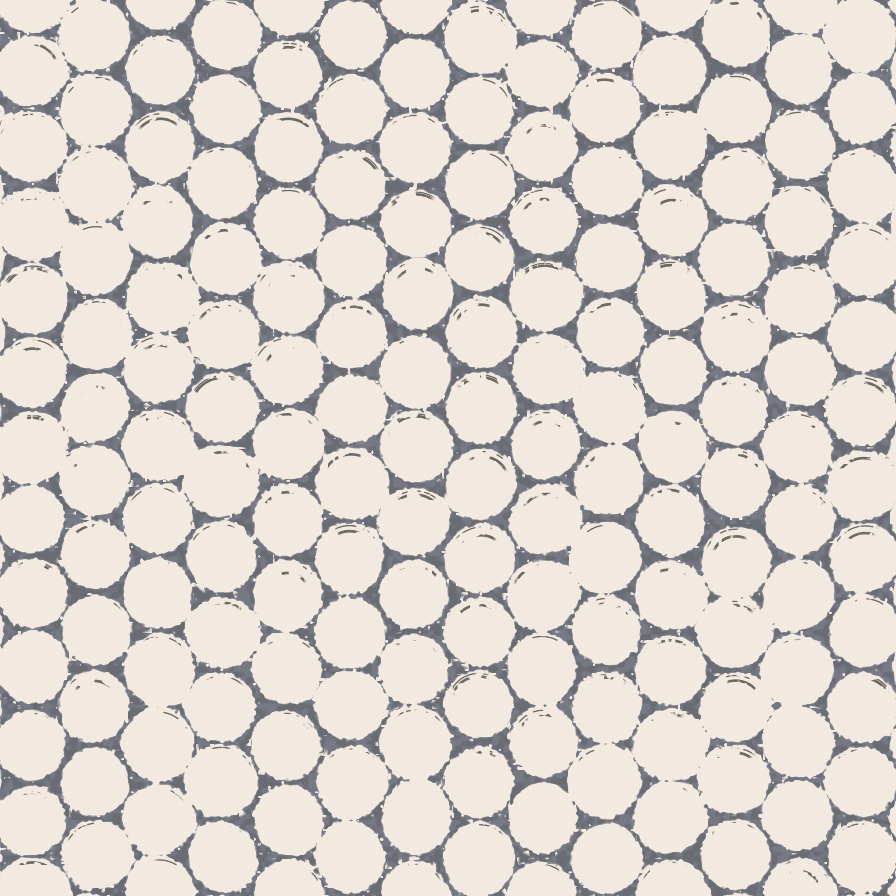
This pattern is drawn by a WebGL 1 fragment shader. Its source:

```glsl
precision highp float;
// Worn block print: cream discs in a staggered 14 by 12 honeycomb on slate ink.
// The distance to the nearest disc is roughened by wrapping noise, so the ink
// crumbles at the rims; broken dry arcs mark the upper part of some discs.

uniform vec2 u_resolution;

const vec2 GRID = vec2(14.0, 12.0);   // columns, rows
const float DISC_RADIUS = 0.468;      // in row heights
const vec3 CREAM = vec3(0.95, 0.914, 0.88);
const vec3 INK_DARK = vec3(0.415, 0.423, 0.455);
const vec3 INK_BLUE = vec3(0.465, 0.475, 0.52);
const vec3 INK_PALE = vec3(0.56, 0.57, 0.60);
const vec3 MARK_INK = vec3(0.43, 0.415, 0.40);

float hash(vec2 p) {
  return fract(sin(dot(p, vec2(127.1, 311.7))) * 43758.5453);
}

// Value noise with a whole number of cells across the canvas
float noise(vec2 uv, float cells, float seed) {
  vec2 p = uv * cells;
  vec2 i = floor(p);
  vec2 f = fract(p);
  f = f * f * (3.0 - 2.0 * f);
  vec2 a = mod(i, cells) + seed;
  vec2 b = mod(i + 1.0, cells) + seed;
  return mix(mix(hash(a), hash(vec2(b.x, a.y)), f.x),
             mix(hash(vec2(a.x, b.y)), hash(b), f.x), f.y);
}

float discRadius(vec2 id) {
  return DISC_RADIUS + 0.022 * (hash(id + 31.7) - 0.5);
}

// Offset from the nearest disc centre (xy) and that disc's wrapped id (zw)
vec4 nearestDisc(vec2 uv, vec2 p) {
  vec4 nearest = vec4(0.0);
  float best = 10.0;
  float column0 = floor(uv.x * GRID.x);
  for (int i = -1; i <= 1; i++) {
    float column = column0 + float(i);
    float stagger = 0.5 * mod(column, 2.0) + 0.03;
    float row0 = floor(p.y - stagger + 0.5);
    for (int j = -1; j <= 1; j++) {
      vec2 cell = vec2(column, row0 + float(j));
      vec2 id = mod(cell, GRID);
      vec2 jitter = vec2(hash(id + 3.1), hash(id + 17.3)) - 0.5;
      vec2 centre = vec2((column + 0.5) * GRID.y / GRID.x, cell.y + stagger);
      vec2 q = p - centre - 0.045 * jitter;
      float d = length(q) - discRadius(id);
      if (d < best) {
        best = d;
        nearest = vec4(q, id);
      }
    }
  }
  return nearest;
}

// Thin arc over the top of a disc, tilted sideways by lean
float topArc(vec2 q, float radius, float halfWidth, float lean, float aa) {
  float r = length(q);
  float line = 1.0 - smoothstep(halfWidth - aa, halfWidth + aa, abs(r - radius));
  float facing = dot(q, normalize(vec2(lean, 1.0))) / max(r, 0.001);
  return line * smoothstep(0.66, 0.82, facing);
}

void main() {
  vec2 uv = gl_FragCoord.xy / u_resolution;
  float aa = 0.6 * GRID.y / min(u_resolution.x, u_resolution.y);

  // Noise layers, from slow drift down to fine grain
  vec2 drift = vec2(noise(uv, 6.0, 5.0), noise(uv, 6.0, 41.0)) - 0.5;
  float patches = noise(uv, 23.0, 11.0);
  float wobble = noise(uv, 84.0, 23.0) - 0.5;
  float grain = noise(uv, 250.0, 7.0);
  float speck = noise(uv, 190.0, 53.0);

  // Gap between discs, narrowed by wear and crumbled by grain
  vec2 p = uv * GRID.y + 0.08 * drift;
  vec4 disc = nearestDisc(uv, p);
  vec2 id = disc.zw;
  float radius = discRadius(id);
  float gap = length(disc.xy) - radius;
  float wear = smoothstep(0.58, 0.92, patches);
  float edge = gap - 0.045 * wear + 0.018 * wobble
             + (0.042 + 0.03 * wear) * (grain - 0.5);
  float ink = smoothstep(-aa, aa, edge);

  // Pinholes close to the rim
  float hole = smoothstep(0.80, 0.86, speck) * (1.0 - smoothstep(0.03, 0.08, gap));
  ink *= 1.0 - hole;

  // Mottled ink, paler at its fringe
  vec3 inkColour = mix(INK_DARK, INK_BLUE, smoothstep(0.35, 0.75, noise(uv, 170.0, 71.0)));
  inkColour = mix(INK_PALE, inkColour, smoothstep(0.0, 0.022, edge));

  // Dry marks: a faint rim arc, and a deeper arc on discs around mid height
  float lean = 0.9 * (hash(id + 61.0) - 0.5);
  float depth = hash(id + 83.0);
  float middle = 0.5 - 0.5 * cos(6.2831853 * uv.y);
  float marked = step(hash(id + 97.0), mix(0.12, 0.85, middle));
  float broken = smoothstep(0.52, 0.62, 0.6 * noise(uv, 100.0, 13.0) + 0.4 * grain);
  float rimArc = topArc(disc.xy, radius - 0.04, 0.009, lean, aa)
               * step(0.35, hash(id + 45.0));
  float deepArc = topArc(disc.xy, radius - mix(0.07, 0.19, depth * depth), 0.018, lean, aa)
                * marked;
  float mark = max(rimArc, deepArc) * broken;

  vec3 colour = mix(CREAM, MARK_INK, mark);
  gl_FragColor = vec4(mix(colour, inkColour, ink), 1.0);
}
```
